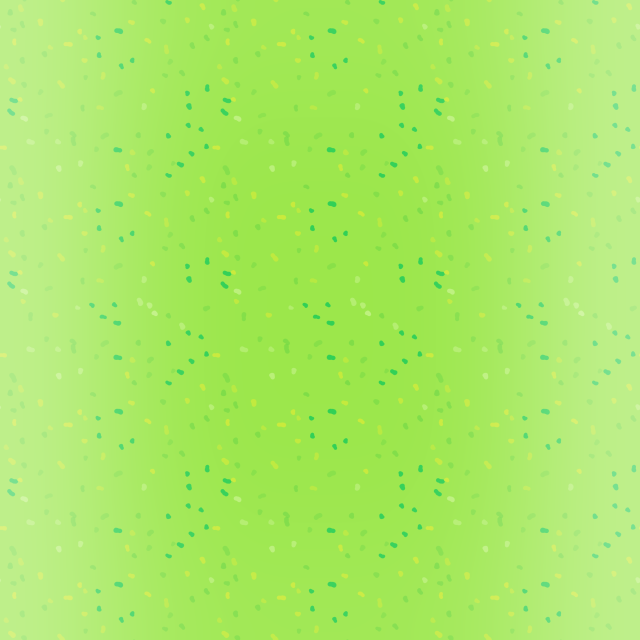
Reproduce this pattern procedurally as a WebGL 1 fragment shader.

```glsl
precision highp float;
// Fresh green ground strewn with small confetti flecks, paler toward the sides.
// Flecks sit on a jittered 36 x 37 grid whose hashes repeat three times across;
// down, a block of rows recurs with an extra strip and a shortened last block.

uniform vec2 u_resolution;

const vec2 GRID = vec2(36.0, 37.0);
const float COLUMNS = 12.0;  // grid columns in one repeat

vec4 hash4(vec2 p) {
  vec4 q = fract(p.xyxy * vec4(0.1031, 0.1030, 0.0973, 0.1099));
  q += dot(q, q.wzxy + 33.33);
  return fract((q.xxyz + q.yzzw) * q.zywx);
}

// Maps a grid row to its row in the block; rows 7 and 8 are the extra strip.
float blockRow(float row) {
  float r = mod(mod(row, GRID.y), 22.0);
  return r < 10.0 ? r + 2.0 * step(6.5, r) : r - 10.0;
}

// 1 inside a round cluster that wraps sideways with the repeat.
float cluster(vec2 p, vec2 centre, float radius) {
  vec2 d = p - centre;
  d.x = mod(d.x + COLUMNS * 0.5, COLUMNS) - COLUMNS * 0.5;
  return step(length(d), radius);
}

float capsule(vec2 p, float angle, float halfLength, float radius) {
  vec2 axis = vec2(cos(angle), sin(angle));
  return length(p - axis * clamp(dot(p, axis), -halfLength, halfLength)) - radius;
}

// Lays the fleck of one cell, if it has one, over the colour beneath.
vec3 addFleck(vec3 color, vec2 p, vec2 cell, float pixel) {
  vec2 id = vec2(mod(cell.x, COLUMNS), blockRow(cell.y));
  vec4 place = hash4(id + 17.0);
  vec4 shape = hash4(id * 1.7 + 71.3);

  // Dark flecks gather in clusters, with a few strays
  vec2 mid = id + 0.5;
  float crowd = max(max(cluster(mid, vec2(6.3, 2.9), 1.5),
                        cluster(mid, vec2(11.5, 5.9), 1.2)),
                    max(cluster(mid, vec2(10.4, 10.2), 1.5),
                        cluster(mid, vec2(6.1, 8.1), 1.1)));
  bool dark = place.x < mix(0.03, 0.8, crowd);
  if (!dark && place.x > 0.64) return color;

  // Tint and strength
  vec3 tint = vec3(0.17, 0.81, 0.34);
  float strength = 0.95;
  float angle = 0.9 + (shape.x - 0.5) * 1.7;
  if (!dark) {
    strength = mix(0.5, 0.95, shape.w);
    if (shape.y < 0.46) {
      tint = vec3(0.45, 0.85, 0.27);
      strength *= 0.8;
      angle *= shape.w < 0.5 ? -1.0 : 1.0;
    } else if (shape.y < 0.74) {
      tint = vec3(0.82, 0.92, 0.22);
    } else {
      tint = vec3(0.76, 0.95, 0.52);
    }
  }

  // Slightly lumpy rounded stroke
  vec2 q = p - cell - 0.5 - (place.yz - 0.5) * 0.8;
  float halfLength = mix(0.03, 0.17, shape.z * shape.z);
  float radius = mix(0.105, 0.145, place.w);
  radius += 0.012 * sin(3.0 * atan(q.y, q.x + 0.0001) + 6.28 * shape.w);
  float d = capsule(q, angle, halfLength, radius);
  return mix(color, tint, strength * (1.0 - smoothstep(-0.7 * pixel, 0.7 * pixel, d)));
}

void main() {
  vec2 uv = gl_FragCoord.xy / u_resolution;
  vec2 p = vec2(uv.x, 1.0 - uv.y) * GRID;
  float pixel = GRID.y / u_resolution.y;

  // Flecks of this cell and its neighbours
  vec3 color = vec3(0.61, 0.905, 0.295);
  for (int j = -1; j <= 1; j++) {
    for (int i = -1; i <= 1; i++) {
      color = addFleck(color, p, floor(p) + vec2(float(i), float(j)), pixel);
    }
  }

  // White haze, strong at the sides and faint at top and bottom
  vec2 edge = 0.5 + 0.5 * cos(6.2831853 * uv);
  edge *= edge;
  float haze = 0.35 * edge.x + 0.06 * edge.y * (1.0 - edge.x);
  gl_FragColor = vec4(mix(color, vec3(1.0), haze), 1.0);
}
```
